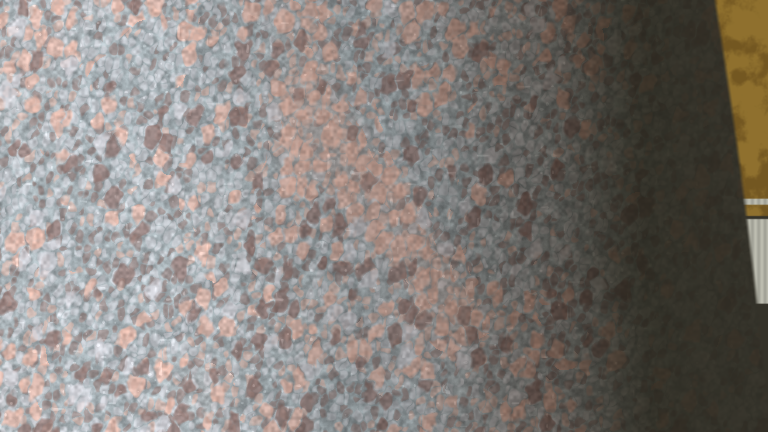
This texture is drawn by a Shadertoy shader. Its source:

```glsl
// A leaning slab of polished granite: grey ground with pink and maroon grains,
// lit from the left and fading to dark, beside a strip of ochre wall and heater.
// Cellular grains and value noise give the stone; a smooth ramp gives the light.

const vec3 LIT = vec3(0.72, 0.72, 0.725);
const vec3 MID = vec3(0.56, 0.56, 0.56);
const vec3 DIM = vec3(0.39, 0.37, 0.35);
const vec3 DARK = vec3(0.205, 0.195, 0.16);
const vec3 GROUND_TINT = vec3(0.91, 0.97, 0.99);
const vec3 PINK_TINT = vec3(1.27, 1.02, 0.93);
const vec3 MAROON_TINT = vec3(0.80, 0.65, 0.62);
const vec3 PALE_TINT = vec3(1.17, 1.17, 1.20);
const vec3 OCHRE = vec3(0.56, 0.44, 0.18);
const vec3 OCHRE_SHADE = vec3(0.45, 0.34, 0.13);
const vec3 HEATER = vec3(0.74, 0.74, 0.69);
const float COARSE = 27.0;     // large grains per canvas height
const float FINE = 52.0;       // small grains per canvas height
const float SPECKLE = 125.0;   // crystals per canvas height
const float GRAIN_TILT = 0.3;
const float GRAIN_STRETCH = 0.72;

vec3 hash3(vec2 p) {
    vec3 q = fract(vec3(p.xyx) * vec3(0.1031, 0.1030, 0.0973));
    q += dot(q, q.yxz + 33.33);
    return fract((q.xxy + q.yzz) * q.zyx);
}

float noise(vec2 p) {
    vec2 i = floor(p), f = fract(p);
    f = f * f * (3.0 - 2.0 * f);
    float low = mix(hash3(i).x, hash3(i + vec2(1, 0)).x, f.x);
    float high = mix(hash3(i + vec2(0, 1)).x, hash3(i + vec2(1, 1)).x, f.x);
    return mix(low, high, f.y);
}

float fbm(vec2 p) {
    float sum = 0.0, gain = 0.5;
    for (int i = 0; i < 4; i++) {
        sum += gain * noise(p);
        p = mat2(1.6, 1.2, -1.2, 1.6) * p + 7.3;
        gain *= 0.5;
    }
    return sum / 0.9375;
}

float segment(vec2 p, vec2 a, vec2 b) {
    vec2 d = b - a;
    return length(p - a - d * clamp(dot(p - a, d) / dot(d, d), 0.0, 1.0));
}

// Nearest grain: x = coverage of its blob, y and z = random values
vec3 grain(vec2 p, float soft) {
    vec2 cell = floor(p);
    float first = 9.0, second = 9.0;
    vec2 id = cell;
    for (int y = -1; y <= 1; y++)
    for (int x = -1; x <= 1; x++) {
        vec2 c = cell + vec2(x, y);
        float d = length(c + 0.1 + 0.8 * hash3(c).xy - p);
        if (d < first) { second = first; first = d; id = c; }
        else second = min(second, d);
    }
    vec3 r = hash3(id + 91.7);
    float inside = min(0.34 + 0.3 * r.x - first, 0.5 * (second - first));
    return vec3(smoothstep(-soft, soft, inside - 0.04), r.yz);
}

// Where pink grains gather: slanting veins, an upper band and a low patch
float pinkness(vec2 p) {
    vec2 w = p + 0.07 * (vec2(fbm(p * 9.0), fbm(p * 9.0 + 40.0)) - 0.5);
    float vein = exp(-pow(segment(w, vec2(0.70, 0.75), vec2(1.06, 0.27)) / 0.085, 2.0));
    float streak = exp(-pow(segment(w, vec2(0.88, 0.59), vec2(1.07, 0.31)) / 0.022, 2.0));
    float band = exp(-pow(segment(w, vec2(0.66, 1.05), vec2(0.74, 0.72)) / 0.10, 2.0));
    float patchy = exp(-pow(length(w - vec2(0.46, 0.11)) / 0.10, 2.0));
    float scatter = 0.5 * smoothstep(0.4, 0.7, fbm(p * 4.0 + 15.0));
    return clamp(0.12 + 0.55 * vein + 0.45 * streak + 0.4 * band + 0.4 * patchy + scatter * 0.5, 0.0, 0.9);
}

vec3 stoneTint(vec2 p, float pixel) {
    float c = cos(GRAIN_TILT), s = sin(GRAIN_TILT);
    vec2 q = mat2(c, s, -s, c) * p * vec2(1.0, 1.0);
    q.y *= GRAIN_STRETCH;
    q += 0.012 * (vec2(noise(p * 60.0), noise(p * 60.0 + 20.0)) - 0.5);
    float pink = pinkness(p);
    vec3 tint = GROUND_TINT * (0.78 + 0.42 * fbm(p * SPECKLE * 0.5));
    vec3 small = grain(q * FINE, 0.06 + FINE * pixel * 0.6);
    vec3 smallTint = small.y < pink ? PINK_TINT : mix(MAROON_TINT, PALE_TINT, step(0.42, small.z));
    tint = mix(tint, smallTint, small.x * 0.55);
    vec3 big = grain(q * COARSE + 17.0, 0.05 + COARSE * pixel * 0.6);
    vec3 bigTint = big.y < pink ? PINK_TINT : big.z < 0.6 ? MAROON_TINT : PALE_TINT;
    float shown = step(big.y, pink) + step(0.78, big.y);
    tint = mix(tint, bigTint, big.x * min(shown, 1.0) * 0.75);
    tint = mix(tint, PINK_TINT, 0.3 * pink * pink);
    float crystal = noise(p * SPECKLE) - 0.5;
    float glint = smoothstep(0.86, 0.97, noise(p * SPECKLE * 0.6 + 50.0));
    return tint * (1.0 + 0.24 * crystal) + 0.16 * glint;
}

vec3 slabLight(vec2 uv) {
    float t = uv.x + 0.09 * (uv.y - 0.5) * (1.0 - uv.x) + 0.03 * (fbm(uv * 5.0) - 0.5);
    vec3 light = mix(LIT, MID, smoothstep(0.18, 0.50, t));
    light = mix(light, DIM, smoothstep(0.50, 0.72, t));
    return mix(light, DARK, smoothstep(0.68, 0.85, t));
}

vec3 background(vec2 uv, float pixel) {
    vec3 wall = mix(OCHRE_SHADE, OCHRE, smoothstep(0.3, 0.6, fbm(uv * vec2(50.0, 28.0)) + 0.25 * (uv.y - 0.7)));
    vec3 color = mix(DARK, wall, smoothstep(-pixel, pixel, uv.y - 0.50));
    float pipe = smoothstep(pixel, -pixel, abs(uv.y - 0.533) - 0.007);
    float panel = smoothstep(pixel, -pixel, abs(uv.y - 0.395) - 0.098);
    float ribs = 0.93 + 0.07 * cos(uv.x * 760.0);
    return mix(color, HEATER * ribs, max(pipe, panel));
}

void mainImage(out vec4 fragColor, in vec2 fragCoord) {
    vec2 uv = fragCoord / iResolution.xy;
    vec2 p = fragCoord / iResolution.y;
    float pixel = 1.0 / iResolution.y;
    float contrast = mix(1.0, 0.35, smoothstep(0.70, 0.92, uv.x));
    vec3 slab = slabLight(uv) * mix(vec3(1.0), stoneTint(p, pixel), contrast);
    float edge = 1.003 - 0.052 * uv.y - 0.02 * uv.y * uv.y;
    float outside = smoothstep(-1.5 * pixel, 1.5 * pixel, uv.x - edge);
    fragColor = vec4(mix(slab, background(uv, pixel), outside), 1.0);
}
```
